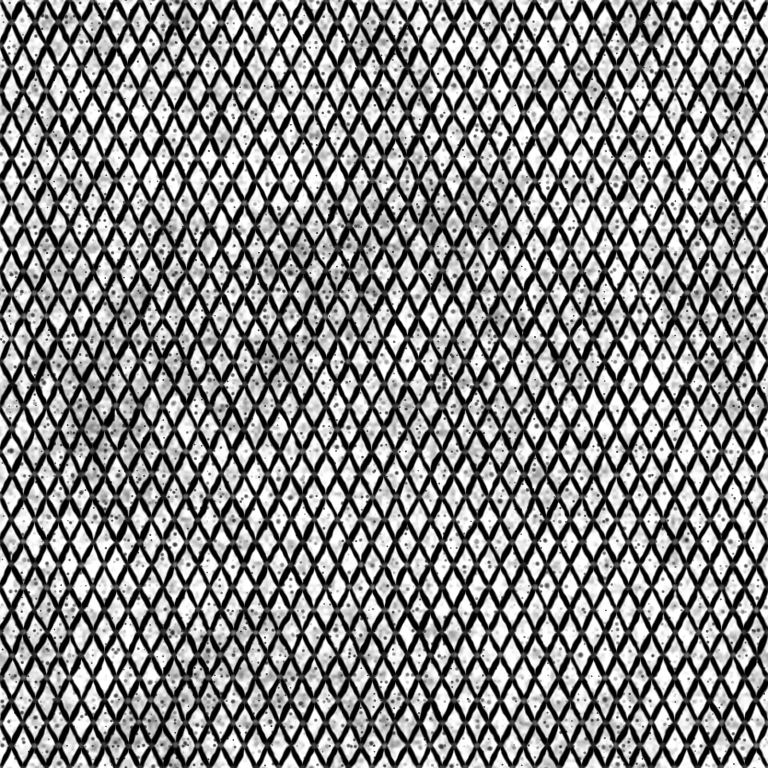
Reproduce this texture procedurally as a three.js fragment shader.

```glsl
// Worn diamond mesh: two families of crisp black slanted strokes over a pale,
// mottled ground, with grey knots at the crossings and scattered round pits.
// Strokes live on a sheared lattice; every hash and noise wraps at the borders.
varying vec2 vUv;

const vec2 REPEATS = vec2(33.0, 17.0);     // diamonds across and up
const float RISING_WIDTH = 0.136;          // half widths, in lattice cells
const float FALLING_WIDTH = 0.116;
const float END_WIDTH = 0.100;             // half width where strokes cross
const float EDGE_SOFTNESS = 0.062;
const float WARP = 0.0022;                 // wobble, in canvas units
const float SPECK_CELLS = 120.0;           // speck grid across the canvas
const float INK = 0.0;
const float PAPER = 1.0;
const float STAIN = 0.50;
const float KNOT_GREY = 0.42;
const float TAU = 6.2831853;

float hash(vec2 p, float salt) {
  vec3 q = fract(vec3(p.xyx + salt * 7.31) * vec3(0.1031, 0.1030, 0.0973));
  q += dot(q, q.yzx + 33.33);
  return fract((q.x + q.y) * q.z);
}

// Value noise that wraps after a whole number of cells
float noise(vec2 uv, vec2 cells, float salt) {
  vec2 p = uv * cells;
  vec2 i = floor(p);
  vec2 f = p - i;
  f = f * f * (3.0 - 2.0 * f);
  vec2 a = mod(i, cells);
  vec2 b = mod(i + 1.0, cells);
  return mix(mix(hash(a, salt), hash(vec2(b.x, a.y), salt), f.x),
             mix(hash(vec2(a.x, b.y), salt), hash(b, salt), f.x), f.y);
}

// Random value of a lattice cell, wrapped to the canvas
float cellHash(vec2 cell, float salt) {
  vec2 n = vec2(cell.x + cell.y, cell.x - cell.y) + 0.5;
  return hash(floor(mod(n, 2.0 * REPEATS)), salt);
}

// Length of a lattice offset on the canvas, in diamond widths
float span(vec2 q) {
  return 0.5 * length(vec2(q.x + q.y, (q.x - q.y) * REPEATS.x / REPEATS.y));
}

// Round specks, one per grid cell, kept inside it
float specks(vec2 uv, float wear) {
  vec2 p = uv * SPECK_CELLS;
  vec2 id = mod(floor(p), SPECK_CELLS);
  vec2 jitter = vec2(hash(id, 16.0), hash(id, 17.0)) - 0.5;
  float size = 0.2 + 0.25 * hash(id, 18.0);
  float dotMask = 1.0 - smoothstep(0.25 * size, size, length(fract(p) - 0.5 - 0.35 * jitter));
  return dotMask * smoothstep(0.6, 1.1, hash(id, 19.0) + 0.3 * wear);
}

// One stroke between two crossings: d across it, t along it
float stroke(float d, float t, float width, float rnd, float rough) {
  float body = smoothstep(0.0, 0.3, t) * (1.0 - smoothstep(0.7, 1.0, t));
  float w = mix(END_WIDTH, width * (0.84 + 0.32 * rnd), body) + rough;
  float shift = (fract(rnd * 17.0) - 0.5) * 0.04 * body;
  return 1.0 - smoothstep(w - EDGE_SOFTNESS, w + EDGE_SOFTNESS, abs(d + shift));
}

void main() {
  // Regional wear: stronger in bands and left of the middle
  float wear = 0.45 * noise(vUv, vec2(6.0), 1.0) + 0.55 * noise(vUv, vec2(17.0), 2.0);
  wear += 0.10 * cos(TAU * (vUv.x - 0.38)) + 0.10 * cos(TAU * 2.0 * (vUv.y - 0.55));
  wear = smoothstep(0.2, 0.95, wear);

  // Lattice coordinates with a slight wobble
  vec2 wobble = vec2(noise(vUv, vec2(60.0), 3.0), noise(vUv, vec2(60.0), 4.0)) - 0.5;
  vec2 uv = (vUv + WARP * (0.5 + wear) * wobble) * REPEATS;
  vec2 p = vec2(uv.x + uv.y, uv.x - uv.y);
  vec2 cell = floor(p);
  vec2 knot = floor(p + 0.5);
  vec2 f = p - cell;
  vec2 q = p - knot;

  // Ground: mottled stain and fine grain, clean along the strokes
  float mottle = noise(vUv, vec2(90.0), 5.0);
  float grain = noise(vUv, vec2(210.0), 6.0);
  float stain = smoothstep(0.35, 1.1, 0.45 * mottle + 0.4 * grain + 0.32 * wear);
  float heart = 1.0 - smoothstep(0.1, 0.42, span(f - 0.5));
  float tone = mix(PAPER, STAIN, stain * (0.55 + 0.45 * heart));

  // Pits: one possible near each diamond centre, plus fine specks
  vec2 jitter = vec2(cellHash(cell, 7.0), cellHash(cell, 8.0)) - 0.5;
  float size = 0.08 + 0.09 * cellHash(cell, 9.0);
  float pit = 1.0 - smoothstep(size * 0.2, size, span(f - 0.5 - 0.3 * jitter));
  pit *= smoothstep(0.35, 1.1, cellHash(cell, 10.0) + 0.3 * wear);
  tone = mix(tone, 0.08, max(0.8 * pit, 0.75 * specks(vUv, wear)));

  // Strokes: rising and falling, each segment with its own weight
  float rough = 0.06 * (noise(vUv, vec2(140.0), 12.0) - 0.5);
  float rising = stroke(q.y, f.x, RISING_WIDTH,
                        cellHash(vec2(cell.x, knot.y), 13.0), rough);
  float falling = stroke(q.x, f.y, FALLING_WIDTH,
                         cellHash(vec2(knot.x, cell.y), 14.0), rough);
  float ink = max(rising, falling);
  tone = mix(tone, INK, ink);

  // Knots: grey bridges where strokes cross
  float bridge = 1.0 - smoothstep(0.04, 0.2, span(q));
  bridge *= 0.3 + 0.7 * cellHash(knot, 15.0);
  tone = mix(tone, KNOT_GREY + 0.3 * (grain - 0.5), bridge * ink);

  gl_FragColor = vec4(vec3(clamp(tone, 0.0, 1.0)), 1.0);
}
```
